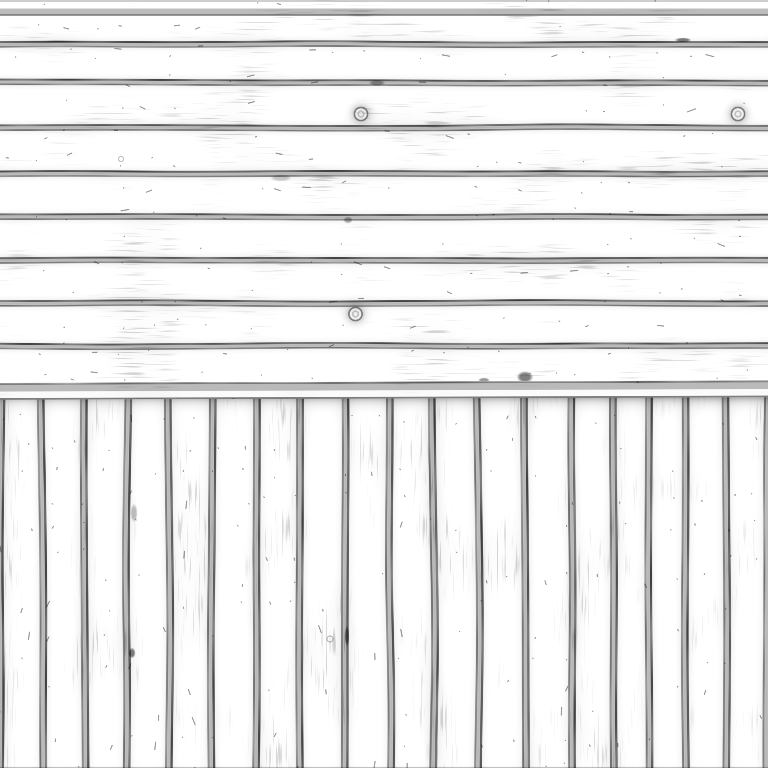
Give the GLSL for this texture map, as a WebGL 1 fragment shader.

```glsl
precision highp float;
// Greyscale map of painted wood cladding: horizontal boards over vertical ones,
// parted by a rail. Each groove is a small distance profile repeated in a loop;
// gradient noise adds bends, grain and wear, and a few discs form the screws.
uniform vec2 u_resolution;

const float GRID = 768.0;      // design units across the canvas
const float RAIL_Y = 378.0;    // middle of the dividing rail

float hash(vec2 p) {
  p = fract(p * vec2(0.1031, 0.1137));
  p += dot(p, p.yx + 33.33);
  return fract((p.x + p.y) * p.x * 17.3);
}

vec2 gradientAt(vec2 cell) {
  float a = 6.2832 * hash(cell);
  return vec2(cos(a), sin(a));
}

float gradientNoise(vec2 p) {
  vec2 i = floor(p), f = fract(p);
  vec2 u = f * f * f * (f * (f * 6.0 - 15.0) + 10.0);
  vec2 e = vec2(1.0, 0.0);
  float low = mix(dot(gradientAt(i), f), dot(gradientAt(i + e), f - e), u.x);
  float high = mix(dot(gradientAt(i + e.yx), f - e.yx),
                   dot(gradientAt(i + e.xx), f - e.xx), u.x);
  return mix(low, high, u.y);
}

// Smooth coverage of a strip of the given half width
float strip(float d, float halfWidth, float aa) {
  return 1.0 - smoothstep(halfWidth - 0.5 * aa, halfWidth + 0.5 * aa, abs(d));
}

float bump(float x, float centre, float width) {
  float t = (x - centre) / width;
  return exp(-t * t);
}

// Brightness across a groove; positive d is its dark side
float groove(float d, float size, float wear, float aa) {
  d /= size;
  aa /= size;
  float tone = 1.0 - 0.15 * exp(-abs(d) / 4.5);
  tone *= 1.0 - 0.17 * strip(d, 4.0, aa);
  tone *= 1.0 - (0.50 + 0.35 * wear) * strip(d - 2.7, 1.1, aa);
  return tone * (1.0 - (0.33 - 0.25 * wear) * strip(d + 2.8, 0.9, aa));
}

// Uneven board edges
float rowEdge(float k) { return 723.0 - 43.0 * k + 6.5 * bump(k, 1.35, 0.88); }

float columnEdge(float k) {
  float wide = k < 13.4 ? 2.6 : 2.1;
  return 0.8 + 42.6 * k + 17.5 * bump(k, 13.4, wide)
       + 5.0 * bump(k, 9.0, 1.5) - 2.0 * bump(k, 3.0, 3.0);
}

float screw(vec2 p, float aa) {
  float r = length(p);
  float tone = 1.0 - 0.25 * exp(-max(r - 6.5, 0.0) / 3.5);
  tone = mix(tone, 0.93, strip(r, 6.5, aa));
  tone *= 1.0 - 0.42 * strip(r - 6.5, 0.8, aa);
  return tone * (1.0 - 0.2 * strip(r - 2.8, 0.8, aa));
}

float knot(vec2 p, vec2 radius, float depth) {
  return 1.0 - depth * (1.0 - smoothstep(0.6, 1.3, length(p / radius)));
}

float ringMark(vec2 p, float radius, float aa) {
  return 1.0 - 0.25 * strip(length(p) - radius, 0.6, aa);
}

// Faint grain and scattered short scratches; x runs along the board
float grain(vec2 p, float aa) {
  float patches = smoothstep(-0.05, 0.45, gradientNoise(p / vec2(95.0, 48.0)));
  float fibre = smoothstep(0.12, 0.5, gradientNoise(p / vec2(38.0, 1.9)));
  float tone = 1.0 - 0.02 * patches - 0.16 * patches * fibre;
  vec2 cell = floor(p / 27.0);
  vec2 q = p - (cell + 0.25 + 0.5 * vec2(hash(cell), hash(cell + 41.0))) * 27.0;
  q.y += q.x * (hash(cell + 17.0) - 0.5);
  float size = 0.6 + 4.0 * pow(hash(cell + 73.0), 4.0);
  float mark = strip(q.x, size, aa) * strip(q.y, 0.6, aa);
  return tone * (1.0 - 0.4 * step(0.6, hash(cell + 9.0)) * mark);
}

float upperBoards(vec2 p, float aa) {
  float tone = grain(p, aa);
  for (int i = 0; i < 8; i++) {
    float k = float(i);
    float bend = 2.0 * gradientNoise(vec2(p.x / 210.0, k * 7.3));
    float wear = gradientNoise(vec2(p.x / 45.0, k * 5.7 + 0.4));
    tone *= groove(p.y - rowEdge(k) - bend, 0.85, wear, aa);
  }
  // Top ledge
  tone *= 1.0 - 0.27 * strip(p.y - 756.5, 3.0, aa);
  tone *= 1.0 - 0.42 * strip(p.y - 753.0, 0.9, aa);
  tone *= 1.0 - 0.2 * strip(p.y - 767.0, 1.0, aa);
  // Screws, knots and dents
  tone *= screw(p - vec2(361.0, 654.0), aa) * screw(p - vec2(738.0, 654.0), aa);
  tone *= screw(p - vec2(355.5, 454.0), aa);
  tone *= knot(p - vec2(525.0, 391.0), vec2(7.0, 5.0), 0.5);
  tone *= knot(p - vec2(484.0, 388.0), vec2(5.0, 2.0), 0.4);
  tone *= knot(p - vec2(683.0, 728.0), vec2(7.0, 2.0), 0.5);
  tone *= knot(p - vec2(377.0, 685.0), vec2(7.0, 2.5), 0.35);
  tone *= knot(p - vec2(281.0, 590.0), vec2(9.0, 3.0), 0.2);
  tone *= knot(p - vec2(348.0, 548.0), vec2(4.0, 3.0), 0.3);
  return tone * ringMark(p - vec2(121.0, 609.0), 2.5, aa);
}

float lowerBoards(vec2 p, float aa) {
  float tone = grain(p.yx + 311.0, aa);
  for (int i = 0; i < 19; i++) {
    float k = float(i);
    float bend = 4.0 * gradientNoise(vec2(p.y / 260.0, k * 3.7));
    float wear = gradientNoise(vec2(p.y / 55.0, k * 6.1 + 0.3));
    tone *= groove(p.x - columnEdge(k) - bend, 1.0, wear, aa);
  }
  tone *= knot(p - vec2(132.0, 115.0), vec2(3.0, 4.5), 0.5);
  tone *= knot(p - vec2(134.0, 255.0), vec2(3.0, 8.0), 0.25);
  tone *= knot(p - vec2(347.0, 132.0), vec2(2.0, 9.0), 0.5);
  tone *= ringMark(p - vec2(330.0, 129.0), 3.0, aa);
  tone *= 1.0 - 0.25 * strip(p.y, 1.2, aa);
  return tone * (1.0 - 0.3 * exp(-max(370.0 - p.y, 0.0) / 5.0)); // rail shadow
}

// Grey bevel above a white face, bounded by dark seams
float rail(float y, float wear, float aa) {
  float tone = 0.97 - 0.25 * strip(y - 3.5, 3.8, aa);
  tone *= 1.0 - (0.42 + 0.3 * wear) * strip(y - 7.5, 1.0, aa);
  return tone * (1.0 - 0.5 * strip(y + 7.8, 1.0, aa));
}

void main() {
  vec2 p = gl_FragCoord.xy / u_resolution * GRID;
  float aa = GRID / min(u_resolution.x, u_resolution.y);
  float y = p.y - RAIL_Y - 2.5 * (p.x / GRID - 0.5);
  float tone = mix(lowerBoards(p, aa), upperBoards(p, aa), step(0.0, y));
  float wear = gradientNoise(vec2(p.x / 50.0, 2.4));
  tone = mix(tone, rail(y, wear, aa) * grain(p, aa), strip(y, 8.5, aa));
  gl_FragColor = vec4(vec3(clamp(tone * 1.015, 0.0, 1.0)), 1.0);
}
```
